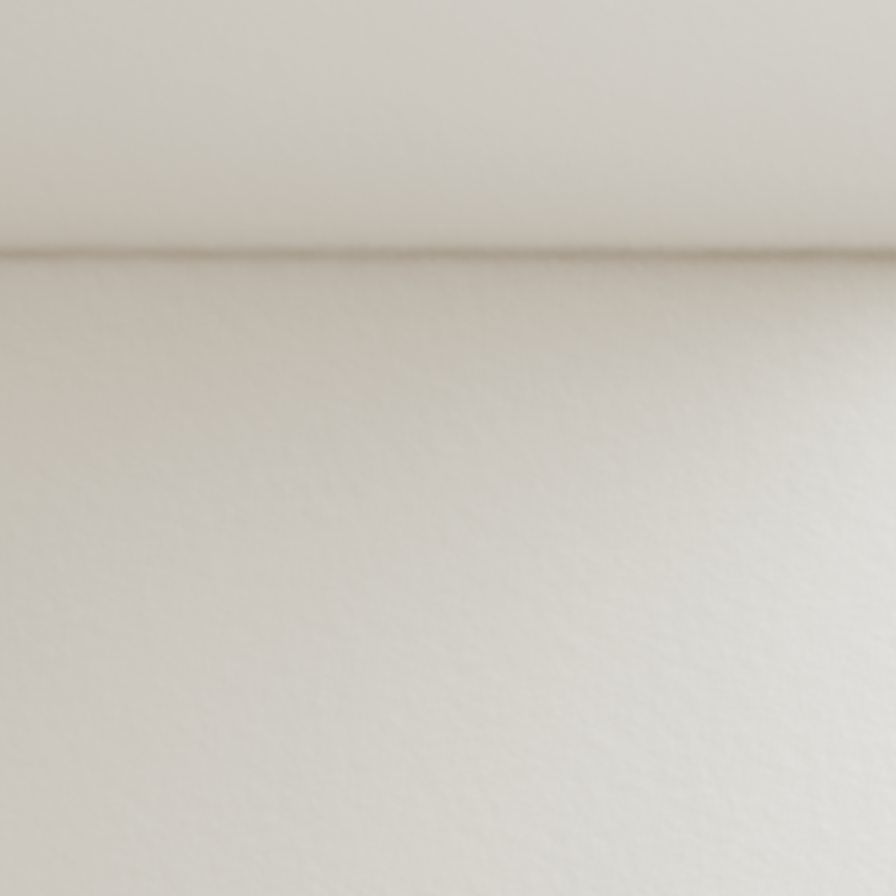
A WebGL 2 fragment shader for this texture:

```glsl
#version 300 es
precision highp float;
// Softly lit off-white plaster: a ceiling and a wall meeting in a shaded crease.

uniform vec2 u_resolution;
out vec4 outColor;

// Paint colours at the ends of the tone range; tones are given as red levels
const vec3 SHADE_COLOR = vec3(0.660, 0.617, 0.552);
const vec3 LIGHT_COLOR = vec3(0.880, 0.878, 0.863);

const float SEAM_HEIGHT = 0.7165;
const float SEAM_WOBBLE = 0.0016;
const float CREASE_WIDTH = 0.0085;
const float CREASE_DEPTH = 0.068;

const vec2 WALL_NEAR = vec2(0.735, 0.712);   // tone at the seam: left, right
const vec2 WALL_FAR = vec2(0.813, 0.876);    // tone far below: left, right
const vec2 WALL_REACH = vec2(0.33, 0.08);    // shadow falloff: left, right
const vec2 CEILING_NEAR = vec2(0.737, 0.762);
const vec2 CEILING_FAR = vec2(0.798, 0.838);
const float CEILING_REACH = 0.12;

const float GRAIN_SCALE = 115.0;
const float GRAIN_STEP = 0.0032;
const vec2 GRAIN_LIGHT = vec2(0.75, 0.66);

float hash(vec2 p) {
    return fract(sin(dot(p, vec2(127.1, 311.7))) * 43758.5453);
}

float noise(vec2 p) {
    vec2 cell = floor(p);
    vec2 f = fract(p);
    f = f * f * (3.0 - 2.0 * f);
    float low = mix(hash(cell), hash(cell + vec2(1.0, 0.0)), f.x);
    float high = mix(hash(cell + vec2(0.0, 1.0)), hash(cell + 1.0), f.x);
    return mix(low, high, f.y);
}

// Plaster height from three octaves, turned to hide the noise lattice
float plaster(vec2 p) {
    mat2 turn = mat2(0.8, 0.6, -0.6, 0.8);
    float height = 0.0;
    float weight = 0.5;
    p *= GRAIN_SCALE * 0.5;
    for (int i = 0; i < 3; i++) {
        p = turn * p;
        height += weight * noise(p);
        p = p * 2.0 + 17.3;
        weight *= 0.65;
    }
    return height;
}

// Difference of height along the light gives a shallow relief
float relief(vec2 p) {
    vec2 offset = GRAIN_LIGHT * GRAIN_STEP;
    return plaster(p + offset) - plaster(p - offset);
}

float wallTone(float x, float depth) {
    float reach = mix(WALL_REACH.x, WALL_REACH.y, pow(x, 1.6));
    float lit = 1.0 - exp(-depth / reach);
    return mix(mix(WALL_NEAR.x, WALL_NEAR.y, x * x * x), mix(WALL_FAR.x, WALL_FAR.y, x), lit);
}

float ceilingTone(float x, float rise) {
    float lit = 1.0 - exp(-rise / CEILING_REACH);
    return mix(mix(CEILING_NEAR.x, CEILING_NEAR.y, x), mix(CEILING_FAR.x, CEILING_FAR.y, x), lit);
}

void main() {
    vec2 uv = gl_FragCoord.xy / u_resolution;

    // Nearly straight seam, feathered by the plaster texture
    float wobble = noise(vec2(uv.x * 12.0, 3.0)) - 0.5;
    float feather = noise(uv * 110.0) - 0.5;
    float rise = uv.y - SEAM_HEIGHT - SEAM_WOBBLE * (wobble + feather);

    // Light on either side, blended across the rounded corner
    float above = smoothstep(-0.012, 0.018, rise);
    float tone = mix(wallTone(uv.x, max(-rise, 0.0)), ceilingTone(uv.x, max(rise, 0.0)), above);

    // Dark crease melting into a soft halo
    float core = exp(-pow(rise / CREASE_WIDTH, 2.0));
    float halo = exp(-pow(rise / (CREASE_WIDTH * 2.6), 2.0));
    float uneven = 0.85 + 0.3 * noise(vec2(uv.x * 30.0, uv.y * 60.0));
    tone -= CREASE_DEPTH * uneven * (0.7 * core + 0.3 * halo);

    // Grain shows most where light rakes the lower right
    float raking = mix(0.014, 0.027, uv.x * (1.0 - uv.y));
    tone += relief(uv) * raking * mix(1.0, 0.65, above);
    tone += (noise(uv * 9.0) - 0.5) * 0.003;

    // Warm shade to neutral light
    float level = (tone - SHADE_COLOR.r) / (LIGHT_COLOR.r - SHADE_COLOR.r);
    vec3 color = mix(SHADE_COLOR, LIGHT_COLOR, level);
    color += (hash(gl_FragCoord.xy) - 0.5) / 255.0;
    outColor = vec4(color, 1.0);
}
```
